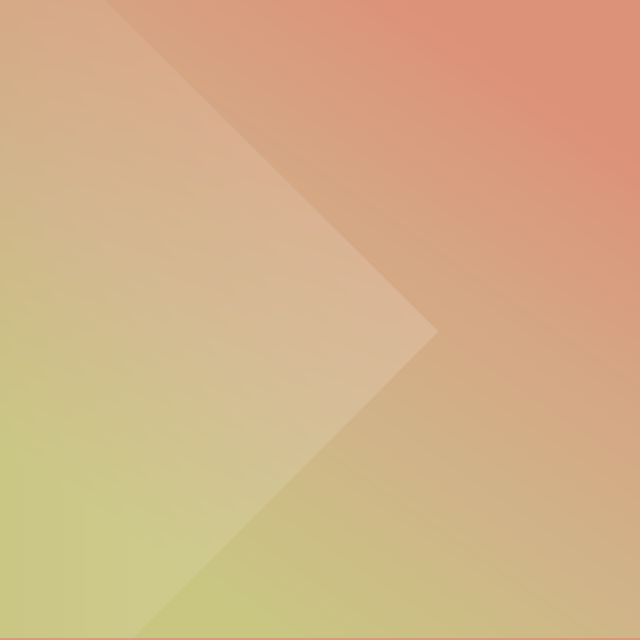
Reproduce this background procedurally as a three.js fragment shader.

```glsl
// Soft diagonal gradient from olive to salmon with a pale translucent wedge.
varying vec2 vUv;

const vec3 OLIVE  = vec3(0.788, 0.775, 0.510);
const vec3 SAND   = vec3(0.816, 0.702, 0.537);
const vec3 CLAY   = vec3(0.838, 0.645, 0.511);
const vec3 SALMON = vec3(0.863, 0.573, 0.474);

const vec2 GRADIENT_AXIS = vec2(0.56, 0.83);
const vec2 WEDGE_TIP     = vec2(0.685, 0.482);
const vec2 WEDGE_TOP     = vec2(0.163, 1.0);
const vec2 WEDGE_BOTTOM  = vec2(0.208, 0.003);
const float EDGE_SOFTNESS = 0.0014;
const float STRIPE_HEIGHT = 0.003;

// Position of t between two stops, clamped to 0..1.
float ramp(float from, float to, float t) {
  return clamp((t - from) / (to - from), 0.0, 1.0);
}

// Signed distance to the line a-b, positive on its right side.
float lineDistance(vec2 p, vec2 a, vec2 b) {
  vec2 d = normalize(b - a);
  return dot(p - a, vec2(d.y, -d.x));
}

// Signed distance to a wedge that opens to the left, negative inside.
float wedgeDistance(vec2 p, vec2 top, vec2 tip, vec2 bottom) {
  return max(lineDistance(p, tip, top), lineDistance(p, bottom, tip));
}

// Smooth coverage of a shape from its signed distance.
float coverage(float dist, float softness) {
  return 1.0 - smoothstep(-softness, softness, dist);
}

// Four-stop gradient along the diagonal.
vec3 diagonalGradient(float t) {
  vec3 color = mix(OLIVE, SAND, ramp(0.25, 0.61, t));
  color = mix(color, CLAY, ramp(0.61, 0.90, t));
  return mix(color, SALMON, ramp(0.90, 1.18, t));
}

void main() {
  vec3 color = diagonalGradient(dot(vUv, GRADIENT_AXIS));

  // White veil that grows stronger toward the wedge tip.
  float wedge = coverage(
    wedgeDistance(vUv, WEDGE_TOP, WEDGE_TIP, WEDGE_BOTTOM), EDGE_SOFTNESS);
  float veil = mix(0.015, 0.15, pow(ramp(0.0, WEDGE_TIP.x, vUv.x), 0.8));
  color = mix(color, vec3(1.0), wedge * veil);

  // Thin salmon stripe along the lower border.
  float stripe = coverage(vUv.y - STRIPE_HEIGHT, EDGE_SOFTNESS * 0.6);
  color = mix(color, SALMON, stripe * 0.85);

  gl_FragColor = vec4(color, 1.0);
}
```
